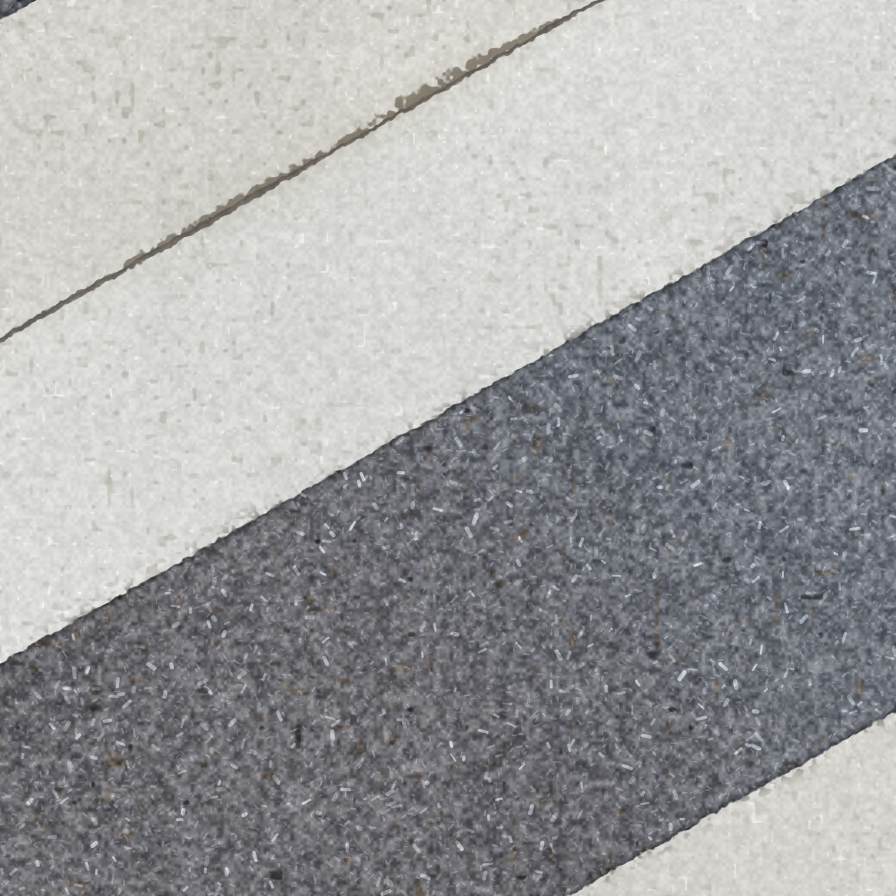
A WebGL 1 fragment shader for this texture:

```glsl
precision highp float;
// Diagonal worn white road stripes with a dirty centre seam, on speckled grey asphalt.
uniform vec2 u_resolution;

float hash(vec2 p) {
  vec3 q = fract(vec3(p.xyx) * 0.1031);
  q += dot(q, q.yzx + 33.33);
  return fract((q.x + q.y) * q.z);
}

float noise(vec2 p) {
  vec2 i = floor(p), f = fract(p);
  f = f * f * (3.0 - 2.0 * f);
  return mix(mix(hash(i), hash(i + vec2(1.0, 0.0)), f.x),
             mix(hash(i + vec2(0.0, 1.0)), hash(i + vec2(1.0, 1.0)), f.x), f.y);
}

float fbm(vec2 p) {
  float sum = 0.0, amp = 0.5;
  for (int i = 0; i < 4; i++) {
    sum += amp * noise(p);
    p = mat2(1.6, 1.2, -1.2, 1.6) * p + 7.3;
    amp *= 0.5;
  }
  return sum / 0.9375;
}

// Randomly turned stone chips, one per cell; a higher rarity leaves fewer bright ones
float chips(vec2 p, float rarity, float blur) {
  vec2 cell = floor(p);
  float light = 0.0;
  for (int y = -1; y <= 1; y++) {
    for (int x = -1; x <= 1; x++) {
      vec2 id = cell + vec2(float(x), float(y)) + 50.0;
      vec2 d = p + 50.0 - id - vec2(hash(id + 3.1), hash(id + 17.7));
      float angle = 6.2832 * hash(id + 41.3);
      vec2 axis = vec2(cos(angle), sin(angle));
      float reach = 0.1 + 0.3 * hash(id + 71.9);
      d -= axis * clamp(dot(d, axis), -reach, reach);
      float radius = 0.08 + 0.12 * hash(id + 93.5);
      float mask = 1.0 - smoothstep(radius - blur, radius + blur, length(d));
      light = max(light, mask * pow(hash(id + 123.7), rarity));
    }
  }
  return light;
}

vec3 asphalt(vec2 p, float px) {
  float patches = fbm(p * 3.0 + 4.0) - 0.5;
  float sheen = smoothstep(0.5, 1.5, p.x + p.y);
  vec3 col = mix(vec3(0.405, 0.402, 0.418), vec3(0.425, 0.445, 0.48), sheen);
  col += 0.06 * patches;
  // Fine grain, then small and large chips
  col += 0.20 * (noise(p * 135.0) - 0.5) + 0.18 * (noise(p * 270.0 + 9.0) - 0.5);
  col += vec3(0.15, 0.16, 0.17) * chips(p * 150.0, 2.0, 150.0 * px * 0.6);
  col += vec3(0.32, 0.33, 0.34) * chips(p * 82.0, 6.0, 82.0 * px * 0.7);
  // Brown flecks and rare dark pits
  col -= vec3(0.02, 0.05, 0.09) * smoothstep(0.82, 0.95, noise(p * 75.0 + 31.0));
  col *= 1.0 - 0.5 * smoothstep(0.93, 0.99, noise(p * 48.0 + 60.0));
  return col;
}

vec3 paint(vec2 p, float aboveSeam) {
  float aged = smoothstep(-0.02, 0.04, aboveSeam);
  vec3 col = mix(vec3(0.848, 0.851, 0.838), vec3(0.832, 0.826, 0.803), aged);
  col += 0.06 * (fbm(p * 4.0 + 11.0) - 0.5);
  col += 0.055 * (noise(p * 130.0 + 5.0) - 0.5) + 0.065 * (noise(p * 260.0) - 0.5);
  // Scattered beige pores, denser in worn areas
  float wear = smoothstep(0.3, 0.7, fbm(p * 7.0 + 21.0));
  float pores = smoothstep(0.74, 0.94, noise(p * 115.0 + 80.0));
  col -= vec3(0.09, 0.10, 0.115) * pores * (0.35 + 0.65 * wear);
  col += 0.07 * smoothstep(0.86, 0.97, noise(p * 145.0 + 140.0));
  return col;
}

void main() {
  vec2 p = gl_FragCoord.xy / u_resolution;
  float px = 1.0 / min(u_resolution.x, u_resolution.y);

  // Height across the stripes, with a slightly ragged edge
  float across = p.y - 0.567 * p.x;
  float ragged = across + 0.006 * (fbm(p * 70.0) - 0.5) + 0.003 * (noise(p * 210.0) - 0.5);
  float edge = (abs(mod(ragged + 0.7185, 1.337) - 0.6685) - 0.31) * 0.87;
  float seam = (mod(ragged + 0.05, 1.337) - 0.6705) * 0.87;

  vec3 road = asphalt(p, px);
  vec3 stripe = paint(p, seam);

  // Grime flaking upward from the seam, strongest along its middle
  float grain = 0.55 * noise(p * 120.0 + 33.0) + 0.45 * noise(p * 230.0 + 12.0);
  float middle = smoothstep(0.02, 0.35, p.x) * (1.0 - smoothstep(0.48, 0.68, p.x));
  float spread = 0.005 + 0.026 * middle * (0.3 + noise(p.xx * vec2(13.0, 0.0) + 2.0));
  float fade = 1.0 - smoothstep(0.0, spread, seam);
  float flakes = smoothstep(0.36, 0.55, grain * fade + 0.17 * fade) * step(0.0, seam);
  stripe = mix(stripe, vec3(0.46, 0.43, 0.385), 0.75 * flakes);
  stripe -= vec3(0.05, 0.06, 0.08) * exp(-abs(seam) * 55.0) * (0.3 + 0.7 * middle);

  // Thin open seam
  float width = 0.0016 + 0.0018 * noise(p * 24.0 + 8.0);
  float crack = 1.0 - smoothstep(width - px, width + px, abs(seam));
  stripe = mix(stripe, vec3(0.37, 0.35, 0.33) + 0.16 * (grain - 0.5), 0.88 * crack);

  // Chipped paint rim and the dark line at its foot
  float rim = exp(-max(edge, 0.0) * 120.0) * smoothstep(0.53, 0.75, grain);
  stripe = mix(stripe, vec3(0.50, 0.49, 0.47), 0.8 * rim);
  road *= 1.0 - 0.34 * exp(-abs(edge + 0.002) * 380.0);

  vec3 col = mix(road, stripe, smoothstep(-px, px, edge));
  gl_FragColor = vec4(clamp(col, 0.0, 1.0), 1.0);
}
```
